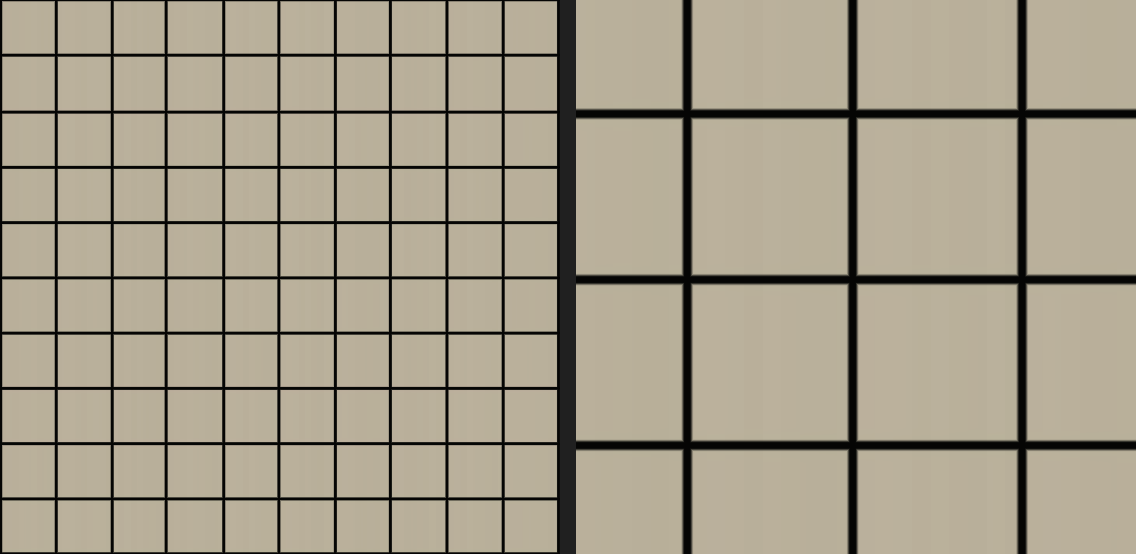
Left: the whole. Right: its middle third, enlarged.
Give the GLSL for this pattern, as a Shadertoy shader.

```glsl
// Ten by ten beige tiles divided by thin black grout lines.
// Each line is a soft distance band around a slightly uneven grid position;
// the tiles carry faint vertical streaks and a small tint shift per row.

float hash(float n) {
    return fract(sin(n * 12.9898) * 43758.5453);
}

// Position of vertical line i, in tiles from the left: a slow sway plus
// an alternating drift, both fading out at the ends.
float columnLine(float i) {
    float angle = i * 0.314159;
    float alternate = 1.0 - 2.0 * mod(i, 2.0);
    float sway = sin(angle) + 0.5 * sin(2.0 * angle);
    return 0.013 + 0.9961 * i
        + (0.0098 * alternate - 0.0112) * sway
        + 0.0078 * sin(5.0 * angle);
}

// Position of horizontal line i, in tiles from the top: inner lines sag.
float rowLine(float i) {
    float inner = step(1.5, i) * step(i, 9.5);
    return i - 0.004 + inner * (0.033 - 0.0026 * i);
}

void mainImage(out vec4 fragColor, in vec2 fragCoord) {
    vec2 uv = fragCoord / iResolution.xy;
    vec2 p = 10.0 * vec2(uv.x, 1.0 - uv.y);

    // Distance to the nearest line in each direction
    vec2 nearest = floor(p + 0.5);
    vec2 dist = abs(p - vec2(columnLine(nearest.x), rowLine(nearest.y)));

    // Tile surface: redder on the left, with fine vertical streaks
    vec2 cell = floor(p);
    vec3 tile = vec3(0.727, 0.690, 0.607);
    tile += vec3(0.006, 0.0, 0.004) * (0.5 - fract(p.x));
    tile += 0.008 * (hash(floor(p.x * 9.0)) - 0.5);

    // Pale green or pink fringe beside each horizontal line
    float fringe = 1.0 - smoothstep(0.03, 0.11, dist.y);
    float tint = hash(nearest.y + 3.0) - 0.5;
    tile += vec3(0.02, -0.015, 0.01) * tint * fringe;
    tile += 0.004 * (hash(cell.x + 17.0 * cell.y) - 0.5);

    // Grout with smoothed edges
    vec2 soft = max(vec2(0.012), 7.0 / iResolution.xy);
    vec2 band = 1.0 - smoothstep(0.027 - soft, 0.027 + soft, dist);
    float grout = max(band.x, band.y);

    fragColor = vec4(mix(tile, vec3(0.018, 0.02, 0.016), grout), 1.0);
}
```
